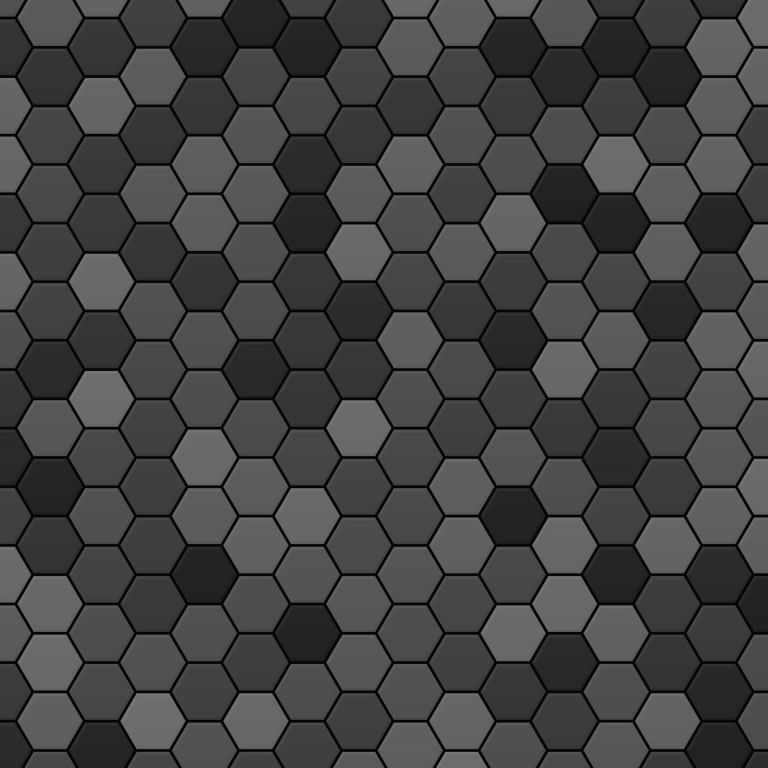
A WebGL 2 fragment shader for this pattern:

```glsl
#version 300 es
precision highp float;
// Flat-topped hexagon tiles in random greys, parted by thin black joints.
// Two interleaved rectangular lattices give the nearest tile; its edge distance
// draws the joint and a soft bevel lit from the upper left.

uniform vec2 u_resolution;
out vec4 fragColor;

float hash(vec2 p) {
    vec3 q = fract(vec3(p.xyx) * 0.1031);
    q += dot(q, q.yzx + 33.33);
    return fract((q.x + q.y) * q.z);
}

// Offset from the tile centre in xy, whole-number tile id in zw.
vec4 hexTile(vec2 p) {
    vec2 period = vec2(sqrt(3.0), 1.0);
    vec2 evenId = floor(p / period + 0.5);
    vec2 oddId = floor(p / period);
    vec2 toEven = p - evenId * period;
    vec2 toOdd = p - (oddId + 0.5) * period;
    return dot(toEven, toEven) < dot(toOdd, toOdd)
        ? vec4(toEven, 2.0 * evenId)
        : vec4(toOdd, 2.0 * oddId + 1.0);
}

// Outward normal of the closest edge in xy, distance to that edge in z.
vec3 hexEdge(vec2 p) {
    vec2 a = abs(p);
    vec2 slant = vec2(0.866, 0.5);
    vec2 normal = a.y > dot(a, slant) ? vec2(0.0, 1.0) : slant;
    vec2 side = vec2(p.x < 0.0 ? -1.0 : 1.0, p.y < 0.0 ? -1.0 : 1.0);
    return vec3(normal * side, 0.5 - dot(a, normal));
}

// Mostly mid greys, with about one tile in six close to black.
vec3 tileColor(vec2 id) {
    float pick = hash(id + 57.0);
    float shade = pick < 0.17
        ? mix(0.13, 0.18, pick / 0.17)
        : mix(0.20, 0.425, (pick - 0.17) / 0.83);
    float tint = hash(id + 191.0);
    return shade + mix(vec3(0.002, 0.0, -0.002), vec3(-0.004, 0.001, 0.008), tint);
}

void main() {
    vec2 uv = gl_FragCoord.xy / u_resolution.y;

    // One unit is the height of a tile; tiles are very slightly wide.
    float tileHeight = 0.0763;
    vec2 p = (uv - vec2(-0.0018, 0.9384)) / (tileHeight * vec2(1.014, 1.0));
    vec4 tile = hexTile(p);
    vec3 edge = hexEdge(tile.xy);
    float edgeDistance = edge.z * tileHeight;

    // Faint shading down the face, then the lit and shaded bevel.
    vec3 color = tileColor(tile.zw) + 0.012 * tile.y;
    float light = dot(edge.xy, normalize(vec2(-0.5, 0.87)));
    float bevel = 1.0 - smoothstep(0.003, 0.0075, edgeDistance);
    color += bevel * light * (light > 0.0 ? 0.045 : 0.025);

    // Dark joint with a smooth rim.
    float blur = max(0.75 / u_resolution.y, 0.0007);
    float face = smoothstep(0.0018 - blur, 0.0018 + blur, edgeDistance);
    fragColor = vec4(mix(vec3(0.02), color, face), 1.0);
}
```
